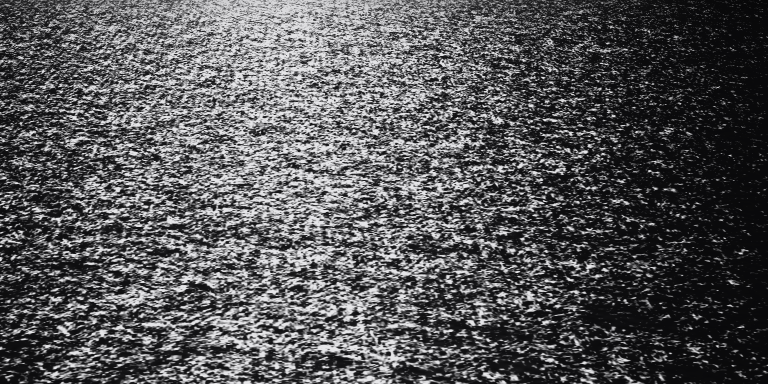
Give the GLSL for this texture, as a Shadertoy shader.

```glsl
// Backlit sea seen from above: a broad path of fine sun glitter on dark water.
// Layered value noise in perspective is cut by a soft threshold which follows
// the local light, so that glints crowd in the path and thin out beside it.

const float HORIZON_OFFSET = 0.55;           // larger = weaker perspective
const vec2  GLINT_FREQ = vec2(172.0, 410.0); // glints per unit of sea plane
const float GLINT_SPREAD = 0.073;            // noise spread used by threshold
const float GLINT_EDGE = 0.145;              // softness of each glint
const float PATH_TOP_X = 0.365;
const float PATH_BOTTOM_X = 0.395;
const float PATH_TOP_WIDTH = 0.235;
const float PATH_BOTTOM_WIDTH = 0.26;
const float PATH_TOP_LIGHT = 0.67;
const float PATH_BOTTOM_LIGHT = 0.46;
const vec3  WATER = vec3(0.033, 0.033, 0.039);
const vec3  SHEEN = vec3(0.17, 0.17, 0.175);
const vec3  GLINT = vec3(0.90, 0.90, 0.91);
const int   AA = 2;

float hash(vec2 p) {
    return fract(sin(dot(p, vec2(127.1, 311.7))) * 43758.5453);
}

float noise(vec2 p) {
    vec2 i = floor(p);
    vec2 f = fract(p);
    f = f * f * (3.0 - 2.0 * f);
    float low = mix(hash(i), hash(i + vec2(1.0, 0.0)), f.x);
    float high = mix(hash(i + vec2(0.0, 1.0)), hash(i + vec2(1.0, 1.0)), f.x);
    return mix(low, high, f.y);
}

// Share of the surface lit by the sun; depth is 0 at the top, 1 at the bottom
float sunPath(float x, float depth) {
    float center = mix(PATH_TOP_X, PATH_BOTTOM_X, depth);
    float width = mix(PATH_TOP_WIDTH, PATH_BOTTOM_WIDTH, depth);
    float d = (x - center) / width;
    float light = mix(PATH_TOP_LIGHT, PATH_BOTTOM_LIGHT, depth) * exp(-0.5 * d * d);
    float core = (x - center) / 0.11;
    light += 0.16 * exp(-core * core - depth * 7.0);
    light += 0.02 * (1.0 - smoothstep(0.0, 0.45, x));
    return clamp(light, 0.01, 0.93);
}

// Screen position to sea plane; cells shrink towards the top
vec2 seaPlane(vec2 uv, float depth) {
    float scale = depth + HORIZON_OFFSET;
    return vec2(2.0 * (uv.x - PATH_TOP_X) / scale, log(scale));
}

vec3 sea(vec2 uv) {
    float depth = 1.0 - uv.y;
    float light = sunPath(uv.x, depth);
    vec2 p = seaPlane(uv, depth);

    // Gentle swell bends the rows of glints
    p.y += 0.008 * (noise(p * vec2(18.0, 40.0)) - 0.5);
    vec2 g = p * GLINT_FREQ;

    // Fine ripples on a skewed pair of grids, wavelets and long dark troughs
    float ripples = noise(g + vec2(0.0, 0.25 * g.x) + 31.0);
    float grain = noise(g * vec2(1.5, 1.25) - vec2(0.0, 0.3 * g.x) + 17.9);
    float wavelets = noise(g * vec2(0.42, 0.54) + 7.3);
    float waves = noise(g * vec2(0.12, 0.22) + 53.1);
    float height = 0.38 * ripples + 0.20 * grain + 0.29 * wavelets + 0.13 * waves;
    float trough = smoothstep(0.72, 0.92, noise(g * vec2(0.06, 0.16) + 91.7));
    height -= 0.10 * trough * smoothstep(0.1, 0.8, depth);

    // Less light raises the threshold
    float threshold = 0.5 - GLINT_SPREAD * log(light / (1.0 - light));
    float glint = smoothstep(threshold - GLINT_EDGE, threshold + GLINT_EDGE, height);

    vec3 water = WATER + SHEEN * light * (0.35 + wavelets);
    vec3 color = mix(water, GLINT, glint);

    // Distant glints melt into an even glow
    float haze = 0.4 * exp(-depth * 20.0);
    return mix(color, GLINT * light, haze);
}

void mainImage(out vec4 fragColor, in vec2 fragCoord) {
    vec3 sum = vec3(0.0);
    for (int j = 0; j < AA; j++) {
        for (int i = 0; i < AA; i++) {
            vec2 offset = (vec2(i, j) + 0.5) / float(AA) - 0.5;
            sum += sea((fragCoord + offset) / iResolution.xy);
        }
    }
    fragColor = vec4(sum / float(AA * AA), 1.0);
}
```
